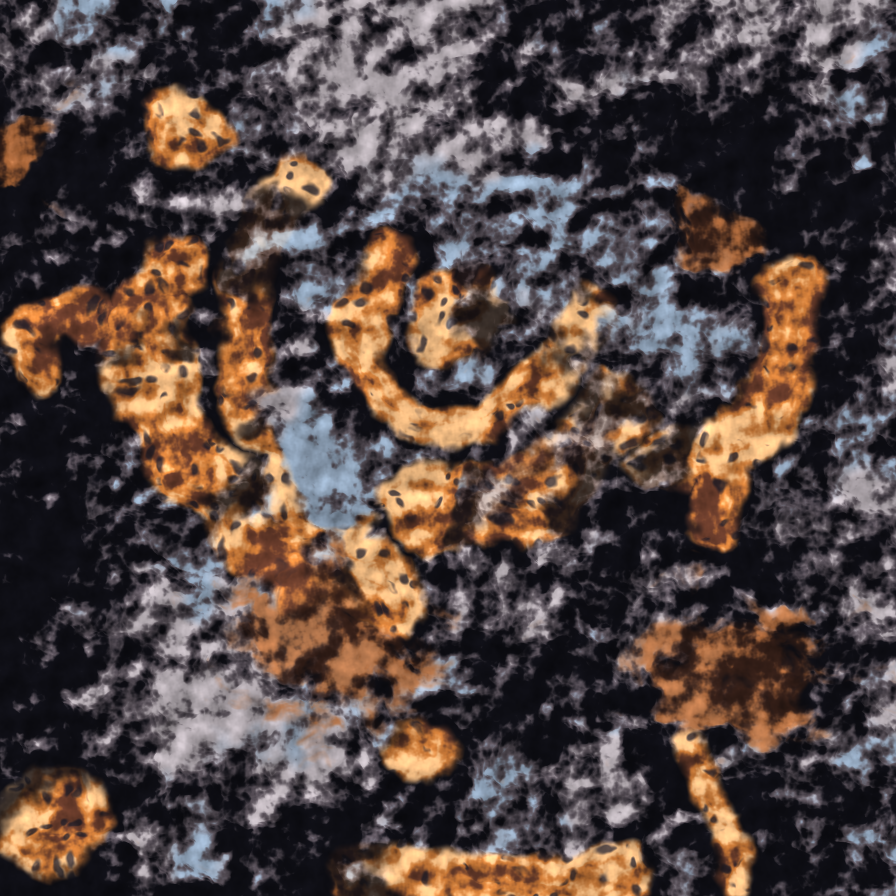
Give the GLSL for this texture, as a three.js fragment shader.

```glsl
// Charred, crusted rock with curling ochre mineral veins, rust stains and pale ash.
varying vec2 vUv;

const vec3 SOOT = vec3(0.055, 0.055, 0.08);
const vec3 SLATE = vec3(0.32, 0.29, 0.32);
const vec3 ASH = vec3(0.64, 0.61, 0.63);
const vec3 BLUE_ASH = vec3(0.52, 0.59, 0.67);
const vec3 RUST = vec3(0.44, 0.25, 0.18);
const vec3 OCHRE = vec3(0.80, 0.48, 0.22);
const vec3 SAND = vec3(0.89, 0.69, 0.48);

float hash(vec2 p) {
  return fract(sin(dot(p, vec2(127.1, 311.7))) * 43758.55);
}

float valueNoise(vec2 p) {
  vec2 i = floor(p), f = fract(p);
  f = f * f * (3.0 - 2.0 * f);
  return mix(mix(hash(i), hash(i + vec2(1, 0)), f.x),
             mix(hash(i + vec2(0, 1)), hash(i + vec2(1, 1)), f.x), f.y);
}

float fbm(vec2 p) {
  float sum = 0.0, amp = 0.53;
  for (int i = 0; i < 4; i++) {
    sum += amp * valueNoise(p);
    p = mat2(1.6, 1.2, -1.2, 1.6) * p + 7.3;
    amp *= 0.52;
  }
  return sum;
}

// Distance to the nearest scattered cell point.
float cellular(vec2 p) {
  vec2 i = floor(p), f = fract(p);
  float d = 2.0;
  for (int y = -1; y <= 1; y++)
    for (int x = -1; x <= 1; x++) {
      vec2 g = vec2(float(x), float(y));
      vec2 point = vec2(hash(i + g), hash(i + g + 53.7));
      d = min(d, length(g + point - f));
    }
  return d;
}

float segment(vec2 p, vec2 a, vec2 b) {
  vec2 ab = b - a;
  return length(p - a - ab * clamp(dot(p - a, ab) / dot(ab, ab), 0.0, 1.0));
}

// Thick quadratic curve from a to c, pulled towards b.
float bend(vec2 p, vec2 a, vec2 b, vec2 c, float radius) {
  float d = 1.0;
  vec2 start = a;
  for (int i = 1; i <= 7; i++) {
    float t = float(i) / 7.0;
    vec2 end = mix(mix(a, b, t), mix(b, c, t), t);
    d = min(d, segment(p, start, end));
    start = end;
  }
  return d - radius;
}

float disc(vec2 p, vec2 centre, float radius) { return length(p - centre) - radius; }

float glow(vec2 p, vec2 centre, vec2 size) {
  vec2 d = (p - centre) / size;
  return exp(-dot(d, d));
}

float veins(vec2 p) {
  float d = disc(p, vec2(0.514, 0.66), 0.058);
  d = min(d, bend(p, vec2(0.428, 0.715), vec2(0.36, 0.57), vec2(0.505, 0.52), 0.027));
  d = min(d, bend(p, vec2(0.505, 0.515), vec2(0.64, 0.57), vec2(0.66, 0.66), 0.025));
  d = min(d, bend(p, vec2(0.335, 0.80), vec2(0.19, 0.60), vec2(0.385, 0.40), 0.029));
  d = min(d, bend(p, vec2(0.17, 0.65), vec2(0.15, 0.45), vec2(0.44, 0.34), 0.046));
  d = min(d, bend(p, vec2(0.46, 0.44), vec2(0.59, 0.39), vec2(0.68, 0.54), 0.045));
  d = min(d, bend(p, vec2(0.74, 0.49), vec2(0.89, 0.46), vec2(0.885, 0.69), 0.032));
  d = min(d, segment(p, vec2(0.80, 0.48), vec2(0.80, 0.41)) - 0.028);
  d = min(d, segment(p, vec2(0.40, 0.022), vec2(0.70, 0.015)) - 0.032);
  d = min(d, segment(p, vec2(0.77, 0.17), vec2(0.83, 0.01)) - 0.017);
  d = min(d, disc(p, vec2(0.208, 0.855), 0.046));
  d = min(d, disc(p, vec2(0.20, 0.705), 0.038));
  d = min(d, bend(p, vec2(0.11, 0.65), vec2(0.05, 0.68), vec2(0.035, 0.59), 0.025));
  d = min(d, disc(p, vec2(0.06, 0.09), 0.066));
  return min(d, disc(p, vec2(0.47, 0.165), 0.032));
}

void main() {
  // Ragged edges: layered sines bend the plane, noise frays it.
  vec2 p = vUv + 0.005 * sin(vUv.yx * 31.0 + 2.0 * sin(vUv * 17.0));
  p += 0.045 * (vec2(fbm(vUv * 19.0), fbm(vUv * 19.0 + 31.0)) - 0.5);
  float broad = fbm(vUv * 5.0 + 4.0);
  float fine = fbm(p * vec2(26.0, 34.0));
  float grit = cellular(vUv * 95.0 + 3.0 * fine);
  float relief = fbm(vUv * 48.0) - fbm(vUv * 48.0 + vec2(-0.5, 0.6));

  // Rock: soot hollows, slate faces and ash on the raised grain.
  float d = veins(p);
  float tongue = 1.0 - smoothstep(0.022, 0.036, segment(p, vec2(0.325, 0.54), vec2(0.375, 0.43)));
  float tone = 0.46 + 1.1 * (broad - 0.5) + 1.3 * (fine - 0.5) + 0.35 * (grit - 0.45) + 0.9 * relief;
  tone += 0.17 * smoothstep(0.68, 1.0, vUv.y) + 0.2 * glow(vUv, vec2(0.35, 0.17), vec2(0.32, 0.2));
  tone += 0.3 * glow(vUv, vec2(1.0), vec2(0.12)) - 0.3 * glow(vUv, vec2(0.15, 0.8), vec2(0.16, 0.13));
  tone -= 0.26 * glow(vUv, vec2(0.92, 0.3), vec2(0.26, 0.3)) + 0.28 * glow(vUv, vec2(0.06, 0.35), vec2(0.09, 0.2));
  tone -= 0.24 * exp(-max(d, 0.0) / 0.028) * (1.0 - tongue) - 0.28 * tongue;
  vec3 ash = mix(ASH, BLUE_ASH, smoothstep(0.48, 0.62, fbm(vUv * 8.0 + 12.0)));
  vec3 color = mix(SOOT, SLATE, smoothstep(0.28, 0.66, tone));
  color = mix(color, ash, smoothstep(0.6, 0.92, tone));

  // Rust stains soaking into the rock.
  float stain = glow(p, vec2(0.833, 0.25), vec2(0.14, 0.075)) + glow(p, vec2(0.8, 0.73), vec2(0.06, 0.05));
  stain += glow(p, vec2(0.37, 0.29), vec2(0.12, 0.09)) + 0.8 * glow(p, vec2(0.02, 0.82), vec2(0.05));
  stain = smoothstep(0.4, 0.75, stain + 1.2 * (fine - 0.5));
  vec3 stained = mix(RUST * 0.55, mix(RUST, OCHRE, 0.6), smoothstep(0.35, 0.75, fine + relief));
  color = mix(color, stained, 0.85 * stain);

  // Ochre veins: banding along their flow, pits and patches of grey crust.
  float bands = sin(d * 260.0 + 9.0 * broad) + 0.5 * sin(d * 530.0 + 14.0 * fine);
  float glaze = 0.54 + 1.2 * (fbm(p * 14.0 + 9.0) - 0.5) + 0.07 * bands + 0.9 * relief;
  glaze += 0.12 * glow(vUv, vec2(0.2, 0.5), vec2(0.12, 0.16));
  vec3 ochre = mix(RUST, OCHRE, smoothstep(0.25, 0.55, glaze));
  ochre = mix(ochre, SAND, smoothstep(0.53, 0.8, glaze));
  float pits = 1.0 - smoothstep(0.12, 0.3, cellular(p * 38.0));
  ochre = mix(ochre, SOOT * 2.0, 0.75 * pits * smoothstep(0.42, 0.56, fine));
  float crust = smoothstep(0.57, 0.68, fbm(p * 11.0 + 40.0));
  float vein = (1.0 - smoothstep(-0.007, 0.006, d)) * (1.0 - 0.8 * crust) * (1.0 - tongue);
  color = mix(color, ochre, vein);

  gl_FragColor = vec4(clamp(color * (1.0 + 0.7 * relief), 0.0, 1.0), 1.0);
}
```
